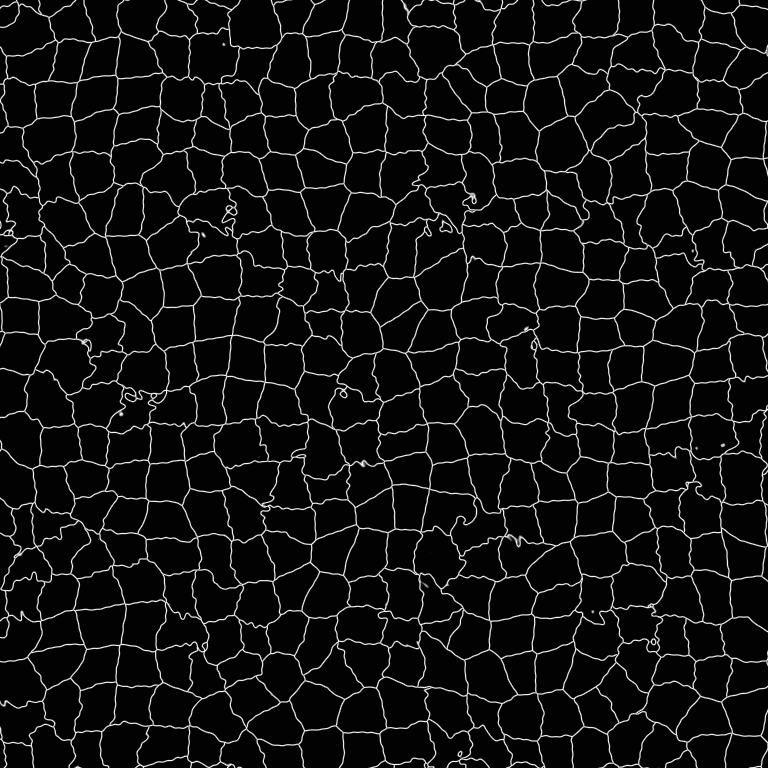
Write a Shadertoy shader that draws this pattern.

```glsl
// Thin pale outlines of irregular, roughly square cells on near-black.
// A jittered-grid Voronoi diagram is bent by layered sines whose strength
// varies from patch to patch, giving both straight and ragged borders.

const float CELLS = 20.0;          // cells across the canvas
const float LINE_RADIUS = 0.0015;  // fade-out distance of a line, canvas units
const float MIN_RADIUS_PX = 0.76;  // keeps lines visible on small canvases
const float JITTER_MIN = 0.20;     // seed offset range in calm cells
const float JITTER_MAX = 0.85;     // seed offset range in unruly cells
const float DRIFT = 0.16;          // slow bending of the grid, in cells
const float WOBBLE = 0.40;         // slope added by each ripple layer
const float RIPPLE_FREQ = 4.3;     // frequency of the coarsest ripple
const float RIPPLE_GAIN = 1.79;    // frequency step between layers
const int RIPPLE_LAYERS = 4;
const float MIN_STRETCH = 0.4;     // limits line thickening in tight folds
const vec3 GROUND = vec3(0.008);
const vec3 OUTLINE = vec3(0.98);

vec3 hash3(vec2 cell) {
    vec3 h = fract(cell.xyx * vec3(0.1031, 0.1030, 0.0973));
    h += dot(h, h.yxz + 33.33);
    return fract((h.xxy + h.yzz) * h.zyx);
}

// Seed point of a grid cell; each cell has its own amount of disorder.
vec2 seedPoint(vec2 cell) {
    vec3 h = hash3(cell + 71.0);
    float jitter = mix(JITTER_MIN, JITTER_MAX, h.z);
    return cell + 0.5 + (h.xy - 0.5) * jitter;
}

// Patchwise strength of the ripples, from calm to ragged.
float roughness(vec2 p) {
    float s = sin(p.x * 1.13 + 2.0 * sin(p.y * 0.47))
            + sin(p.y * 1.31 - 1.7 * sin(p.x * 0.61) + 2.0);
    return mix(0.35, 1.45, smoothstep(-1.6, 1.8, s));
}

// Slow drift plus rotated sine layers of rising frequency.
vec2 warp(vec2 p) {
    vec2 offset = DRIFT * sin(p.yx * vec2(0.83, 0.97) + 1.6 * sin(p * 0.41));
    float strength = WOBBLE * roughness(p);
    float freq = RIPPLE_FREQ;
    vec2 q = p;
    for (int i = 0; i < RIPPLE_LAYERS; i++) {
        q = mat2(0.755, 0.656, -0.656, 0.755) * q + 3.7;
        vec2 bend = 1.3 * sin(q * freq * 0.37 + float(i));
        offset += strength / freq * sin(q.yx * freq + bend);
        freq *= RIPPLE_GAIN;
    }
    return p + offset;
}

// Distance to the nearest cell border, corrected for the local warp stretch.
float borderDistance(vec2 p) {
    const float EPS = 0.004;
    vec2 w = warp(p);
    mat2 jacobian = mat2(warp(p + vec2(EPS, 0.0)) - w,
                         warp(p + vec2(0.0, EPS)) - w) / EPS;

    // Nearest seed.
    vec2 home = floor(w), nearestCell = home, nearestSeed = w;
    float nearest = 1e5;
    for (int y = -1; y <= 1; y++)
    for (int x = -1; x <= 1; x++) {
        vec2 cell = home + vec2(x, y);
        vec2 seed = seedPoint(cell);
        float d = distance(seed, w);
        if (d < nearest) {
            nearest = d;
            nearestCell = cell;
            nearestSeed = seed;
        }
    }

    // Bisectors between that seed and its neighbours.
    float border = 1e5;
    for (int y = -2; y <= 2; y++)
    for (int x = -2; x <= 2; x++) {
        if (x == 0 && y == 0) continue;
        vec2 seed = seedPoint(nearestCell + vec2(x, y));
        vec2 normal = normalize(seed - nearestSeed);
        float d = dot(0.5 * (seed + nearestSeed) - w, normal);
        float stretch = max(length(normal * jacobian), MIN_STRETCH);
        border = min(border, abs(d) / stretch);
    }
    return border / CELLS;
}

void mainImage(out vec4 fragColor, in vec2 fragCoord) {
    vec2 uv = fragCoord / iResolution.y;
    float radius = max(LINE_RADIUS, MIN_RADIUS_PX / iResolution.y);
    float line = clamp(1.0 - borderDistance(uv * CELLS) / radius, 0.0, 1.0);
    fragColor = vec4(mix(GROUND, OUTLINE, line), 1.0);
}
```
